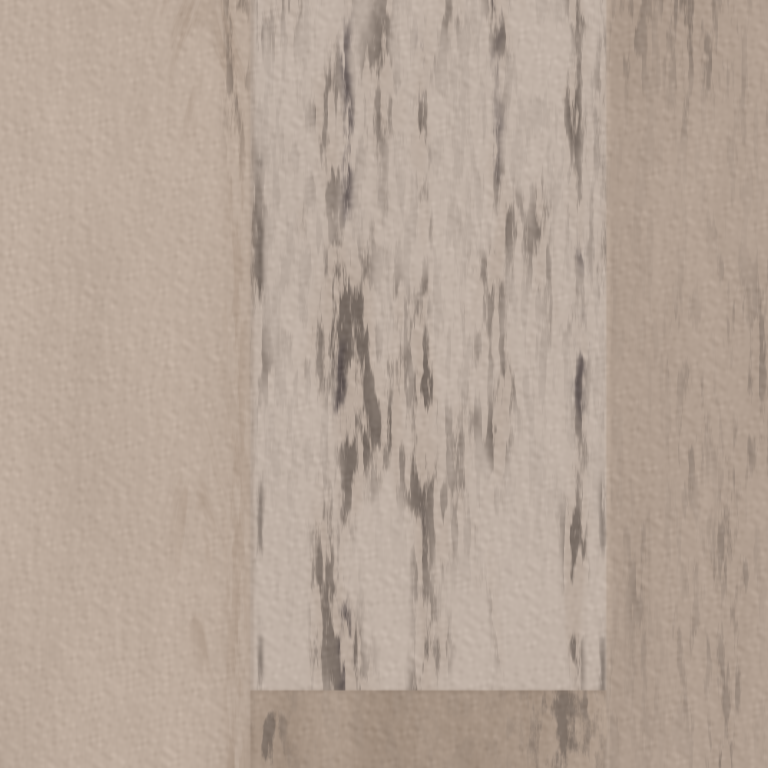
Give the GLSL for this texture, as a three.js fragment shader.

```glsl
varying vec2 vUv;

const float LEFT_SEAM = 0.326;
const float RIGHT_SEAM = 0.790;
const float END_SEAM = 0.101;
const float SEAM_WIDTH = 0.0035;
const float WEAR_COLUMNS = 4.0;
const float WEAR_START = 0.445;
const float WEAR_SPACING = 0.103;
const vec2 PORE_SCALE = vec2(130.0, 20.0);
const float RELIEF_SCALE = 185.0;
const float RELIEF_DEPTH = 0.040;
const vec3 TAN_WOOD = vec3(0.732, 0.664, 0.608);
const vec3 PALE_PAINT = vec3(0.752, 0.695, 0.650);
const vec3 BROWN_WOOD = vec3(0.672, 0.602, 0.546);
const vec3 END_WOOD = vec3(0.660, 0.588, 0.528);
const vec3 GRAIN_BROWN = vec3(0.560, 0.475, 0.405);
const vec3 WORN_GREY = vec3(0.400, 0.358, 0.330);
const vec3 WORN_CORE = vec3(0.310, 0.275, 0.275);
const vec3 SEAM_LIGHT = vec3(0.735, 0.665, 0.605);
const vec3 SEAM_DARK = vec3(0.560, 0.490, 0.435);

float hash(vec2 p) {
  vec3 q = fract(p.xyx * 0.1031);
  q += dot(q, q.yzx + 33.33);
  return fract((q.x + q.y) * q.z);
}

float noise(vec2 p) {
  vec2 i = floor(p);
  vec2 f = fract(p);
  f = f * f * (3.0 - 2.0 * f);
  return mix(mix(hash(i), hash(i + vec2(1.0, 0.0)), f.x),
             mix(hash(i + vec2(0.0, 1.0)), hash(i + vec2(1.0, 1.0)), f.x), f.y);
}

float fbm(vec2 p) {
  float sum = 0.0;
  float gain = 0.533;
  for (int i = 0; i < 4; i++) {
    sum += gain * noise(p);
    p = p * 2.03 + 17.7;
    gain *= 0.5;
  }
  return sum;
}

float bell(float x, float centre, float width) {
  float d = (x - centre) / width;
  return exp(-d * d);
}

// Smooth tan plank with feathered grain along its right side
vec3 tanPlank(vec2 p, float pores) {
  float bend = p.x - 0.262 + 0.07 * (fbm(p * vec2(5.0, 3.5)) - 0.5);
  float feather = p.y + 4.5 * sqrt(bend * bend + 0.0002);
  float strands = fbm(vec2(feather * 17.0, p.x * 30.0 + p.y * 3.0));
  float area = bell(p.x, 0.272, 0.05) * smoothstep(0.35, 0.6, fbm(p * vec2(8.0, 3.0) + 4.0));
  vec3 col = TAN_WOOD + 0.05 * (fbm(p * vec2(9.0, 2.5)) - 0.5) + 0.035 * (pores - 0.5);
  col = mix(col, GRAIN_BROWN, 0.45 * area * smoothstep(0.42, 0.70, strands));
  float edge = bell(p.x, 0.308, 0.016);
  col = mix(col, GRAIN_BROWN, 0.30 * edge * smoothstep(0.3, 0.7, pores));
  float worn = edge * smoothstep(0.72, 0.95, p.y) * smoothstep(0.42, 0.66, pores);
  return mix(col, WORN_GREY, 0.6 * worn);
}

// Pale painted plank, worn through in broken vertical columns
vec3 paintedPlank(vec2 p, float pores) {
  float wander = 0.035 * (fbm(vec2(p.x * 3.0, p.y * 5.0) + 8.0) - 0.5);
  float ripple = 0.016 * (fbm(vec2(p.x * 9.0, p.y * 26.0)) - 0.5);
  float columns = 0.0;
  float cracks = 0.0;
  for (float i = 0.0; i < WEAR_COLUMNS; i++) {
    float centre = WEAR_START + WEAR_SPACING * i;
    float spread = mix(0.038, 0.016, min(i, 1.0));
    float broken = smoothstep(0.50, 0.72, fbm(vec2(p.y * 6.0 + 5.0, i * 7.3 + 1.5)));
    columns += bell(p.x + wander, centre, spread);
    cracks += broken * bell(p.x + wander + ripple, centre, 0.0065);
  }
  float edgeGate = smoothstep(0.40, 0.62, fbm(vec2(p.y * 9.0, 40.0)));
  float edges = bell(p.x, LEFT_SEAM + 0.013, 0.004) + bell(p.x, RIGHT_SEAM - 0.005, 0.005);
  float height = smoothstep(0.12, 0.50, p.y);

  // Soft smudges hold many thin pores, and only the cracks go fully dark
  float blotch = fbm(p * vec2(24.0, 7.0) + 2.0);
  float wear = smoothstep(0.42, 0.74, 0.72 * blotch + 0.19 * columns + 0.09 * height);
  float lines = smoothstep(0.43, 0.67, pores);
  vec3 col = PALE_PAINT + 0.04 * (fbm(p * vec2(7.0, 4.0)) - 0.5);
  col = mix(col, BROWN_WOOD, 0.40 * wear);
  col = mix(col, WORN_GREY, lines * (0.10 * height + 0.72 * wear));
  col = mix(col, WORN_GREY, 0.6 * edges * edgeGate * smoothstep(0.3, 0.6, pores));
  return mix(col, WORN_CORE, 0.75 * cracks * smoothstep(0.32, 0.58, pores));
}

// Brown plank with fine short pores
vec3 brownPlank(vec2 p, float pores) {
  float band = fbm(p * vec2(17.0, 4.0) + 21.0);
  float wear = smoothstep(0.38, 0.72, band + 0.10 * bell(p.x, 0.895, 0.03));
  vec3 col = BROWN_WOOD + 0.07 * (0.5 - band) + 0.02 * smoothstep(0.8, 0.95, p.x);
  return mix(col, WORN_GREY, smoothstep(0.45, 0.70, pores) * (0.06 + 0.42 * wear));
}

// Mottled plank beyond the end seam
vec3 endPlank(vec2 p, float pores) {
  float band = fbm(p * vec2(16.0, 5.0) + 31.0);
  float stain = bell(p.x, 0.35, 0.022) + bell(p.x, 0.735, 0.05);
  float mottle = fbm(p * vec2(75.0, 38.0));
  vec3 col = END_WOOD + 0.10 * (band - 0.5) + 0.05 * (pores - 0.5);
  float level = 0.5 * pores + 0.5 * mottle;
  return mix(col, WORN_GREY, smoothstep(0.43, 0.66, level) * (0.10 + 0.55 * stain));
}

void main() {
  vec2 p = vUv;
  float pores = fbm(p * PORE_SCALE);

  // Plank layout
  float soft = SEAM_WIDTH * 0.5;
  vec3 middle = mix(endPlank(p, pores), paintedPlank(p, pores),
                    smoothstep(END_SEAM - soft, END_SEAM + soft, p.y));
  middle = mix(middle, SEAM_DARK, 0.25 * bell(p.y, END_SEAM - soft, SEAM_WIDTH));
  vec3 col = mix(tanPlank(p, pores), middle, smoothstep(LEFT_SEAM - soft, LEFT_SEAM + soft, p.x));
  col = mix(col, brownPlank(p, pores), smoothstep(RIGHT_SEAM - soft, RIGHT_SEAM + soft, p.x));

  // Long seams
  col = mix(col, SEAM_DARK, 0.30 * bell(p.x, LEFT_SEAM + 0.002, SEAM_WIDTH));
  col = mix(col, SEAM_LIGHT, 0.55 * bell(p.x, RIGHT_SEAM + 0.002, SEAM_WIDTH));

  // Embossed surface lit from the upper left
  vec2 r = mat2(0.8, 0.6, -0.6, 0.8) * p * RELIEF_SCALE * vec2(1.0, 0.8) + 50.0;
  col += RELIEF_DEPTH * (noise(r) - noise(r + vec2(0.1, 0.7)));
  gl_FragColor = vec4(col, 1.0);
}
```
